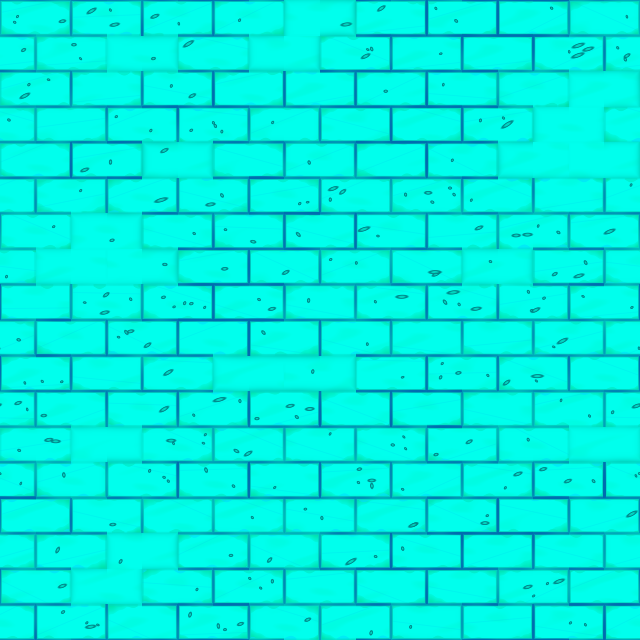
A Shadertoy shader for this texture map:

```glsl
// Cyan running-bond brick wall, 9 by 18, with sunken joints, flush bricks, worn corners and pits.
const vec2 COUNT = vec2(9.0, 18.0);

float hash(vec2 p) {
    vec3 q = fract(vec3(p.xyx) * 0.1031);
    q += dot(q, q.yzx + 33.33);
    return fract((q.x + q.y) * q.z);
}

// Brick coordinates: even rows are shifted by half a brick
float rowX(float x, float row) {
    return x * COUNT.x + 0.5 * (1.0 - mod(row, 2.0));
}

// Wrapped identity, so that opposite borders share their bricks
vec2 brickId(float x, float row) {
    return mod(vec2(floor(rowX(x, row)), row), COUNT);
}

// How far a brick stands out: 0 is flush with the mortar
float relief(vec2 id) {
    float h = hash(id + 71.3);
    return h < 0.12 ? 0.06 : mix(0.5, 1.0, hash(id + 19.7));
}

// Depth of the groove, and the soft shade cast on a flush brick
float jointDepth(float edge, float own, float other, float aa) {
    float strength = 0.25 * max(own, other) + 0.75 * min(own, other);
    float gap = smoothstep(0.0034 + aa, 0.0017 - aa, edge);
    float shade = other * (1.0 - own) * exp(-edge / 0.006);
    return max(gap * strength, 0.4 * shade);
}

// Signed distance to a small tilted ellipse
float pitDistance(vec2 p, vec2 radius, float angle) {
    float c = cos(angle), s = sin(angle);
    p = mat2(c, -s, s, c) * p;
    return (length(p / radius) - 1.0) * radius.y;
}

void mainImage(out vec4 fragColor, in vec2 fragCoord) {
    vec2 uv = fragCoord / iResolution.xy;
    float aa = 0.6 / iResolution.y;

    // Brick cell, local position and distance to its borders
    float row = floor(uv.y * COUNT.y);
    vec2 id = brickId(uv.x, row);
    vec2 local = fract(vec2(rowX(uv.x, row), uv.y * COUNT.y)) - 0.5;
    vec2 p = local / COUNT;
    vec2 edge = 0.5 / COUNT - abs(p);
    vec2 side = vec2(p.x < 0.0 ? -1.0 : 1.0, p.y < 0.0 ? -1.0 : 1.0);
    float own = relief(id);
    float raised = smoothstep(0.1, 0.5, own);
    float seed = 6.2832 * hash(id + 5.1);

    // Face: faint cloudy streaks
    vec3 color = vec3(0.0, 1.0, 0.93);
    float cloud = sin(p.x * 70.0 + seed + 2.0 * sin(p.y * 110.0 + seed))
                + sin(p.y * 160.0 - p.x * 45.0 + seed * 3.0);
    color = mix(color, vec3(0.0, 0.98, 0.86), 0.6 * smoothstep(0.3, 2.0, cloud));
    float streak = abs(p.y - p.x * (hash(id + 8.8) - 0.5) - 0.02 * sin(seed));
    color.y -= 0.035 * raised * smoothstep(0.0008 + aa, 0.0, streak);

    // Worn corners: sloping green wedges, each with its own reach
    vec2 inner = max(edge - 0.0027, 0.0);
    float reach = 0.015 * hash(id * 2.0 + side * 0.37 + 41.0);
    float slope = inner.x * 0.45 + inner.y + 0.0007 * sin(p.x * 420.0 + seed);
    float wedge = smoothstep(aa, -aa, slope - reach);
    float fade = clamp(1.0 - slope / (reach + 0.001), 0.0, 1.0);
    color = mix(color, vec3(0.0, 0.86, 0.60), raised * wedge * (0.12 + 0.7 * fade));

    // Shallow flakes along the upper and lower edges
    float flake = 0.0035 * (sin(p.x * 95.0 + seed * 2.0 + side.y)
                + 0.6 * sin(p.x * 210.0 + seed * 5.0)) - 0.0012;
    float flaked = raised * smoothstep(-aa, aa, flake - inner.y);
    vec3 flakeColor = mix(vec3(0.0, 0.88, 0.98), vec3(0.0, 0.91, 0.76),
                          step(0.4, hash(id + side.y * 0.5 + 12.0)));
    color = mix(color, flakeColor, 0.65 * flaked);

    // Pits: few on most bricks, clusters on some
    float amount = mix(0.12, 0.75, pow(hash(id + 27.0), 3.0));
    for (int i = 0; i < 5; i++) {
        vec2 key = id + vec2(31.0, 17.0) * float(i + 1);
        if (hash(key + 0.3) > amount * (0.3 + 0.7 * raised)) continue;
        vec2 center = (vec2(hash(key + 1.7), hash(key + 2.9)) - 0.5) * vec2(0.086, 0.034);
        float size = hash(key + 4.1);
        vec2 radius = vec2(0.0018 + 0.007 * size * size * size, 0.0012 + 0.0013 * size);
        float angle = 3.1416 * hash(key + 6.3) * (1.0 - 0.8 * step(0.7, size));
        float d = pitDistance(p - center, radius, angle);
        color = mix(color, vec3(0.0, 0.80, 0.72), 0.8 * smoothstep(aa, -aa, d));
        color = mix(color, vec3(0.0, 0.48, 0.50), 0.85 * smoothstep(0.0006 + aa, 0.0, abs(d)));
    }

    // Joints: deep and blue between raised bricks, shallow and green elsewhere
    float beside = relief(mod(id + vec2(side.x, 0.0), COUNT));
    float above = relief(brickId(uv.x, mod(row + side.y, COUNT.y)));
    float depth = max(jointDepth(edge.x, own, beside, aa), jointDepth(edge.y, own, above, aa));
    depth *= 0.98 + 0.12 * sin(6.2832 * (uv.x * 13.0 + 2.0 * uv.y))
                  * sin(6.2832 * (uv.y * 11.0 - 3.0 * uv.x));
    color = mix(color, vec3(0.0, 0.84, 0.76), smoothstep(0.0, 0.4, depth));
    color = mix(color, vec3(0.0, 0.42, 0.69), smoothstep(0.28, 0.95, depth));

    fragColor = vec4(color, 1.0);
}
```
